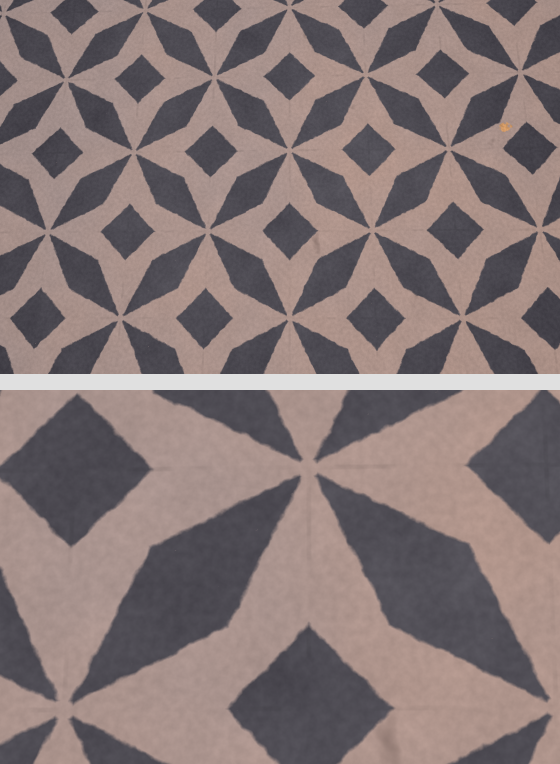
Top, the full canvas; bottom, a detail of the centre.
A Shadertoy shader for this pattern:

```glsl
// Layout of the floor as seen at a slight angle
const vec2  NODE_ORIGIN = vec2(0.0257, 0.0977);      // a meeting point of four petals
const vec3  DEPTH       = vec3(0.006, -0.0408, 0.2143); // half pitch: x slope, y slope, centre
const float ROW_TILT    = 0.0115;
const float ROW_STRETCH = 1.02;

// Motif sizes, in cell edges
const float PETAL_LENGTH = 0.484;   // half length to the sharp tip
const float PETAL_WIDTH  = 0.164;   // half width
const float PETAL_CUT    = 0.468;   // blunted tip
const float SQUARE_HALF  = 0.169;

// Colours
const vec3 CONCRETE_COOL = vec3(0.643, 0.567, 0.552);
const vec3 CONCRETE_WARM = vec3(0.697, 0.582, 0.538);
const vec3 PAINT_DARK    = vec3(0.232, 0.222, 0.252);
const vec3 PAINT_WORN    = vec3(0.338, 0.328, 0.358);
const vec3 STAIN         = vec3(0.40, 0.33, 0.31);
const vec3 LEAF          = vec3(0.82, 0.60, 0.40);

// Wear
const float EDGE_ROUGHNESS = 0.010;
const float EDGE_SOFTNESS  = 0.007;
const float GRAIN          = 0.055;
const vec2  LEAF_POS       = vec2(0.602, 0.160);
const float LEAF_RADIUS    = 0.014;

vec2 gradientAt(vec2 cell) {
    vec3 h = fract(cell.xyx * vec3(0.1031, 0.1030, 0.0973));
    h += dot(h, h.yzx + 33.33);
    float angle = 6.28318 * fract((h.x + h.y) * h.z);
    return vec2(cos(angle), sin(angle));
}

float gradientNoise(vec2 p) {
    vec2 i = floor(p), f = p - i;
    vec2 s = f * f * f * (f * (f * 6.0 - 15.0) + 10.0);
    vec2 e = vec2(0.0, 1.0);
    float a = dot(gradientAt(i), f);
    float b = dot(gradientAt(i + e.yx), f - e.yx);
    float c = dot(gradientAt(i + e.xy), f - e.xy);
    float d = dot(gradientAt(i + e.yy), f - e.yy);
    return mix(mix(a, b, s.x), mix(c, d, s.x), s.y);
}

float fractalNoise(vec2 p) {
    float sum = 0.0, amp = 1.0;
    for (int k = 0; k < 4; k++) {
        sum += amp * gradientNoise(p);
        p = mat2(1.6, 1.2, -1.2, 1.6) * p + 17.3;
        amp *= 0.5;
    }
    return sum;
}

// Blunted rhombus lying along x
float petalDistance(vec2 p) {
    p = abs(p);
    vec2 normal = normalize(vec2(PETAL_WIDTH, PETAL_LENGTH));
    return max(dot(p - vec2(PETAL_LENGTH, 0.0), normal), p.x - PETAL_CUT);
}

// Petals on the cell edges, a square in each cell centre
float motifDistance(vec2 q) {
    vec2 fromNode = q - round(q);
    vec2 fromCentre = fract(q) - 0.5;
    float petals = min(petalDistance(vec2(fromCentre.x, fromNode.y)),
                       petalDistance(vec2(fromCentre.y, fromNode.x)));
    vec2 box = abs(fromCentre) - SQUARE_HALF;
    return min(petals, max(box.x, box.y));
}

void mainImage(out vec4 fragColor, in vec2 fragCoord) {
    vec2 p = (fragCoord - 0.5 * iResolution.xy) / iResolution.y;

    // Perspective to floor, then diagonal lattice with nodes at integers
    float halfPitch = dot(DEPTH, vec3(p, 1.0));
    vec2 d = p - NODE_ORIGIN;
    vec2 ground = vec2(d.x, ROW_STRETCH * d.y - ROW_TILT * d.x) / halfPitch;
    vec2 q = 0.5 * vec2(ground.x + ground.y, ground.x - ground.y);
    float pixel = 0.7071 / (iResolution.y * halfPitch);

    float broad = fractalNoise(q * 0.9 + 4.0);
    float patches = fractalNoise(q * 5.0 + 31.0);
    float grain = fractalNoise(q * 34.0);

    // Concrete, warmer towards the lower right
    float warmth = clamp(0.45 + 0.4 * p.x - 0.25 * p.y + 0.45 * broad, 0.0, 1.0);
    vec3 concrete = mix(CONCRETE_COOL, CONCRETE_WARM, warmth);
    concrete *= 1.015 - 0.07 * dot(p, p) + 0.035 * patches + GRAIN * grain;
    concrete = mix(concrete, STAIN, 0.5 * smoothstep(0.62, 0.95, fractalNoise(q * 3.5 + 71.0)));

    // Paint, faded in the middle
    float fade = 0.74 - 0.6 * dot(p, p) + 0.3 * broad + 0.25 * patches + 0.25 * grain;
    vec3 paint = mix(PAINT_DARK, PAINT_WORN, clamp(fade, -0.1, 1.2));

    // Ragged stencil edges and small chips
    float dist = motifDistance(q) + EDGE_ROUGHNESS * fractalNoise(q * 17.0 + 9.0);
    float soft = max(pixel, EDGE_SOFTNESS);
    float cover = 1.0 - smoothstep(-soft, soft, dist);
    float chips = smoothstep(0.70, 0.95, fractalNoise(q * 24.0 + 53.0));
    vec3 color = mix(concrete, paint, cover * (1.0 - 0.4 * chips));

    // Faint slab joints through the nodes and squares
    vec2 joint = abs(ground - round(ground));
    float jointLine = 1.0 - smoothstep(0.004, 0.012 + pixel, min(joint.x, joint.y));
    color *= 1.0 - 0.06 * jointLine * smoothstep(-0.1, 0.4, patches);

    // Small fallen leaf with a ragged outline
    vec2 l = p - LEAF_POS;
    float leafDist = length(l * vec2(0.85, 1.1)) - LEAF_RADIUS * (0.85 + 0.9 * gradientNoise(l * 90.0 + 2.3));
    float leafEdge = max(0.0015, 1.0 / iResolution.y);
    color = mix(color, LEAF * (1.0 + 0.15 * grain), 1.0 - smoothstep(-leafEdge, leafEdge, leafDist));

    fragColor = vec4(color, 1.0);
}
```
